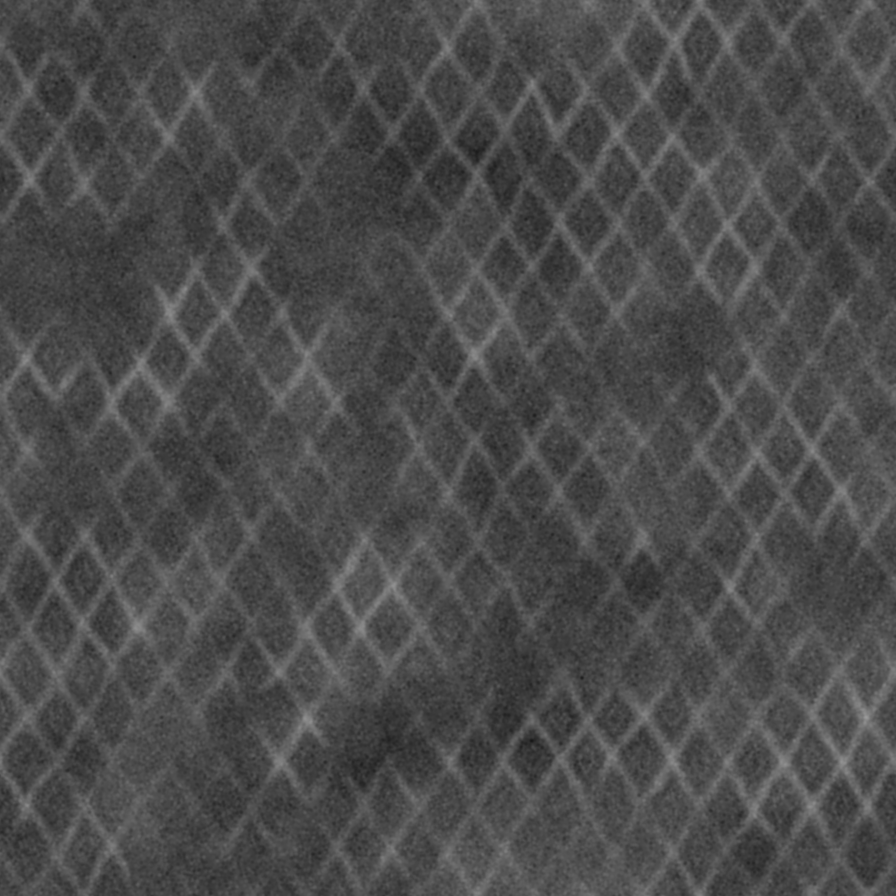
This pattern is drawn by a Shadertoy shader. Its source:

```glsl
// Worn grey diamond lattice: two families of soft diagonal bands, each diamond
// holding a faint inner ring. Wrapping cellular noise bends and fades the bands
// and adds clouds and grain, so the canvas tiles on all sides.

#define REPEATS     vec2(16.0, 10.0)  // diamonds across and down
#define BASE_GREY   0.265
#define LINE_WIDTH  0.12              // band half width, in lattice units
#define LINE_GAIN   0.10
#define RING_RADIUS 0.16              // inner ring, from the diamond centre
#define RING_WIDTH  0.05
#define RING_GAIN   0.025
#define WOBBLE      0.06
#define FADE        0.75              // unevenness of the bands
#define CLOUD_GAIN  0.042
#define GRAIN_CELLS 300.0
#define GRAIN_GAIN  0.048

// Three random values in 0..1 from an integer cell and a seed.
vec3 hash3(vec2 cell, float seed) {
    uvec3 v = uvec3(cell, seed) * 1664525u + 1013904223u;
    v.x += v.y * v.z; v.y += v.z * v.x; v.z += v.x * v.y;
    v ^= v >> 16u;
    v.x += v.y * v.z; v.y += v.z * v.x; v.z += v.x * v.y;
    return vec3(v >> 8u) / 16777216.0;
}

// Cellular noise: soft light and dark spots at jittered points, mean zero.
float spotNoise(vec2 uv, float cells, float seed) {
    vec2 p = uv * cells;
    vec2 home = floor(p);
    float sum = 0.0;
    for (int y = -1; y <= 1; y++) {
        for (int x = -1; x <= 1; x++) {
            vec2 cell = home + vec2(x, y);
            vec3 rnd = hash3(mod(cell, cells), seed);
            vec2 d = p - cell - rnd.xy;
            float falloff = max(1.0 - dot(d, d), 0.0);
            sum += (2.0 * rnd.z - 1.0) * falloff * falloff;
        }
    }
    return sum;
}

float bell(float x, float width) {
    return exp(-x * x / (width * width));
}

void mainImage(out vec4 fragColor, in vec2 fragCoord) {
    vec2 uv = fragCoord / iResolution.xy;

    // Diagonal lattice: diamond centres on integers, bands halfway between.
    vec2 p = uv * REPEATS;
    p += WOBBLE * vec2(spotNoise(uv, 22.0, 1.0), spotNoise(uv, 22.0, 2.0));
    vec2 lattice = vec2(p.x + p.y, p.x - p.y);
    vec2 fromCentre = abs(fract(lattice + 0.5) - 0.5);

    // Bands, a little brighter where they cross, and the inner ring.
    float a = bell(0.5 - fromCentre.x, LINE_WIDTH);
    float b = bell(0.5 - fromCentre.y, LINE_WIDTH);
    float bands = a + b - 0.5 * a * b;
    float ring = bell(max(fromCentre.x, fromCentre.y) - RING_RADIUS, RING_WIDTH);

    // Wear: patches where the bands thin out or brighten.
    float patches = spotNoise(uv, 13.0, 3.0) + 0.8 * spotNoise(uv, 27.0, 4.0);
    float strength = clamp(0.8 + FADE * patches, 0.1, 1.6);

    // Clouds from broad to small, then fine grain.
    float clouds = spotNoise(uv, 5.0, 5.0) + spotNoise(uv, 12.0, 6.0)
                 + 0.7 * spotNoise(uv, 28.0, 7.0) + 0.4 * spotNoise(uv, 80.0, 8.0);
    float grain = spotNoise(uv, GRAIN_CELLS, 9.0);

    float grey = BASE_GREY + strength * (LINE_GAIN * bands + RING_GAIN * ring)
               + CLOUD_GAIN * clouds + GRAIN_GAIN * grain;
    fragColor = vec4(vec3(clamp(grey, 0.0, 1.0)), 1.0);
}
```
